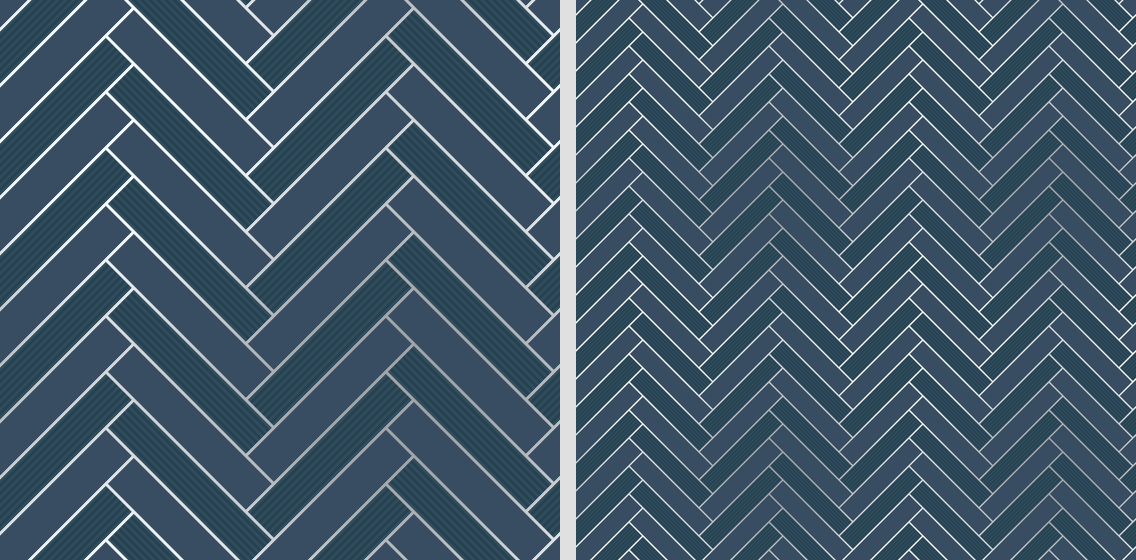
Left: one tile. Right: repeated 2 by 2.
Give the GLSL for this pattern, as a Shadertoy shader.

```glsl
const float TAU = 6.2831853;
const float UNITS = 20.0;        // half-diagonals of plank width per canvas side
const float PLANK_LENGTH = 5.0;  // in plank widths
const float GROUT_WIDTH = 0.074; // in plank widths
const float RIB_COUNT = 7.0;
const vec2 LAYOUT_ORIGIN = vec2(0.25, 0.47);

const vec3 PLAIN_BLUE = vec3(0.218, 0.302, 0.382);
const vec3 RIB_DARK = vec3(0.150, 0.247, 0.318);
const vec3 RIB_LIGHT = vec3(0.188, 0.310, 0.366);
const vec3 GROUT_BRIGHT = vec3(0.965, 0.980, 0.990);
const vec3 GROUT_DIM = vec3(0.630, 0.645, 0.665);

// Canvas coordinates to diagonal plank axes
vec2 diagonalAxes(vec2 uv) {
    vec2 p = uv * UNITS;
    return 0.5 * vec2(p.x + p.y, p.y - p.x) - LAYOUT_ORIGIN;
}

// Returns position along the plank, position across it, and 1 if ribbed
vec3 herringbone(vec2 p, float len) {
    vec2 cell = floor(p);
    vec2 f = p - cell;
    float period = 2.0 * len;
    float diagonal = cell.x - cell.y;
    float band = floor((diagonal + 0.5) / period);
    float k = diagonal - band * period;

    // Rising planks alternate down each column
    if (k < len - 0.5) {
        float row = cell.y + len * band;
        return vec3(k + f.x, f.y, 1.0 - mod(row, 2.0));
    }
    // Falling planks alternate by diagonal lane
    return vec3(period - 1.0 - k + f.y, f.x, 1.0 - mod(cell.x, 2.0));
}

float edgeDistance(vec2 p, vec2 size) {
    vec2 d = min(p, size - p);
    return min(d.x, d.y);
}

vec3 plankColor(float across, float ribbed) {
    float rib = 0.5 - 0.5 * cos(TAU * RIB_COUNT * across);
    return mix(PLAIN_BLUE, mix(RIB_DARK, RIB_LIGHT, rib), ribbed);
}

// Metallic sheen that wraps on both axes
vec3 groutColor(vec2 uv) {
    vec2 wave = cos(TAU * (uv - vec2(0.2, 0.8)));
    float sheen = 0.5 + 0.25 * (wave.x + wave.y);
    return mix(GROUT_DIM, GROUT_BRIGHT, smoothstep(0.0, 0.9, sheen));
}

void mainImage(out vec4 fragColor, in vec2 fragCoord) {
    vec2 uv = fragCoord / iResolution.xy;
    vec3 plank = herringbone(diagonalAxes(uv), PLANK_LENGTH);

    // Grout with an edge one pixel soft
    float pixel = 0.7071 * UNITS / min(iResolution.x, iResolution.y);
    float d = edgeDistance(plank.xy, vec2(PLANK_LENGTH, 1.0));
    float grout = 1.0 - smoothstep(-0.5 * pixel, 0.5 * pixel, d - 0.5 * GROUT_WIDTH);

    vec3 color = mix(plankColor(plank.y, plank.z), groutColor(uv), grout);
    fragColor = vec4(color, 1.0);
}
```
